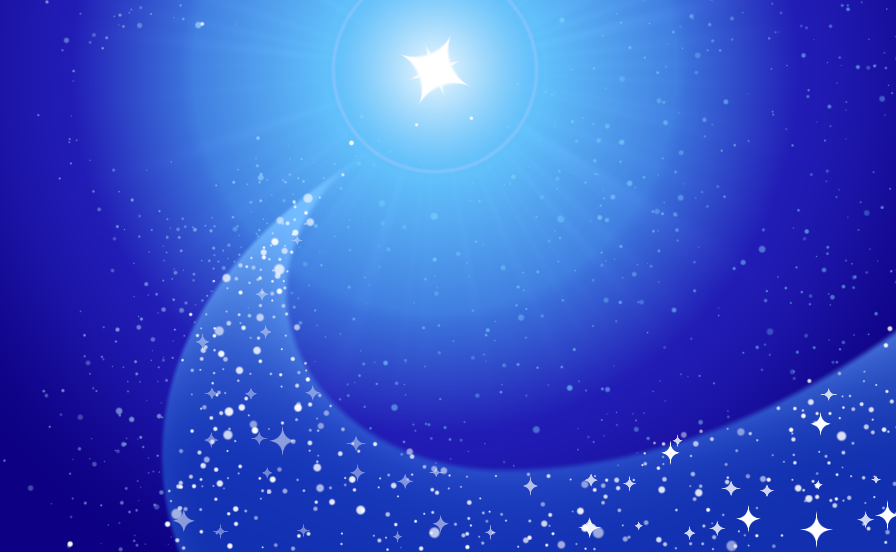
Reproduce this background procedurally as a Shadertoy shader.

```glsl
// A bright star in a ringed blue glow, trailing a curved tail of sparkles.
// The tail lies between a parabola and an ellipse that opens into a second
// parabola; dots and sparkles are jittered grid cells thinned by density.

// Positions and sizes, in units of the canvas height
const vec2 STAR = vec2(0.788, 0.873);
const float STAR_SIZE = 0.078;
const float STAR_TILT = 0.43;
const float RING_RADIUS = 0.184;
const float RING_WIDTH = 0.006;
const vec2 HOLLOW = vec2(0.911, 0.470);
const vec2 HOLLOW_SIZE = vec2(0.388, 0.318);
const float HOLLOW_RISE = 0.4956;
const vec2 OUTER_VERTEX = vec2(0.292, 0.174);
const vec2 TAIL_HEAD = vec2(0.50, 0.58);
const vec2 ARC_CENTER = vec2(0.32, 0.79);
const float ARC_RADIUS = 0.21;

// Colours
const vec3 NIGHT = vec3(0.05, 0.00, 0.51);
const vec3 ROYAL = vec3(0.13, 0.11, 0.71);
const vec3 AZURE = vec3(0.24, 0.47, 0.87);
const vec3 SKY = vec3(0.38, 0.75, 0.98);
const vec3 TAIL_LOW = vec3(0.07, 0.23, 0.73);
const vec3 TAIL_HIGH = vec3(0.45, 0.72, 0.98);
const vec3 SHEEN = vec3(0.20, 0.25, 0.18);
const vec3 RING_TINT = vec3(0.62, 0.78, 1.00);
const vec3 DOT_TINT = vec3(0.50, 0.85, 1.00);

// Kinds of scattered dots
const int IN_TAIL = 0;
const int IN_HOLLOW = 1;
const int IN_HALO = 2;

float fade(float from, float to, float x) { return 1.0 - smoothstep(from, to, x); }
float ramp(float from, float to, float x) { return clamp((x - from) / (to - from), 0.0, 1.0); }

vec3 hash3(vec2 p) {
    vec3 q = fract(vec3(p.xyx) * vec3(0.1031, 0.1030, 0.0973));
    q += dot(q, q.yxz + 33.33);
    return fract((q.xxy + q.yzz) * q.zyx);
}

float gradientNoise(vec2 p) {
    vec2 i = floor(p), f = p - i;
    vec2 u = f * f * f * (f * (f * 6.0 - 15.0) + 10.0);
    vec4 corner;
    for (int k = 0; k < 4; k++) {
        vec2 o = vec2(k & 1, k >> 1);
        corner[k] = dot(hash3(i + o + 40.0).xy * 2.0 - 1.0, f - o);
    }
    return mix(mix(corner.x, corner.y, u.x), mix(corner.z, corner.w, u.x), u.y);
}

// Distances into the tail from its outer (x) and inner (y) edges
vec2 tailEdges(vec2 p) {
    float h = p.y - OUTER_VERTEX.y, q = h * h;
    float outer = (p.x - OUTER_VERTEX.x - q * (1.0 + 0.75 * q)) / sqrt(1.0 + 4.0 * q);
    vec2 c = p - HOLLOW, n = c / HOLLOW_SIZE;
    float e = length(n);
    float inner = (e - 1.0) * e / max(length(n / HOLLOW_SIZE), 0.001);
    if (c.x > 0.0) {
        float slope = 2.0 * HOLLOW_RISE * c.x;
        inner = (HOLLOW_RISE * c.x * c.x - HOLLOW_SIZE.y - c.y) / sqrt(1.0 + slope * slope);
    }
    return vec2(outer, inner);
}

// Chance that a dot of the given kind exists at p
float density(vec2 p, int kind) {
    vec2 edge = tailEdges(p);
    float clump = 1.0 + 0.8 * gradientNoise(p * 7.0);
    if (kind == IN_TAIL) {
        vec2 h = (p - TAIL_HEAD) / vec2(0.14, 0.22);
        float inside = smoothstep(-0.02, 0.02, min(edge.x, edge.y));
        return inside * fade(0.64, 0.82, p.y) * (0.28 + 0.5 * exp(-dot(h, h))) * clump;
    }
    if (kind == IN_HOLLOW)
        return 0.28 * clump * fade(-0.01, 0.02, edge.y) * smoothstep(0.12, 0.3, distance(p, STAR));
    float halo = step(edge.x, 0.0) * exp(-edge.x * edge.x / 0.018) * fade(0.66, 0.8, p.y);
    float arc = fade(0.0, 0.06, abs(distance(p, ARC_CENTER) - ARC_RADIUS)) * fade(0.3, 0.45, p.x);
    return (0.42 * halo + 0.3 * arc) * clump;
}

// One soft dot per grid cell; returns its opacity
float dots(vec2 p, float cell, float radius, int kind, float seed) {
    vec2 id = floor(p / cell);
    vec3 rnd = hash3(id + seed), pick = hash3(id + seed + 71.0);
    float r = radius * mix(0.35, 1.0, rnd.z * rnd.z);
    vec2 center = id * cell + mix(vec2(radius), vec2(cell - radius), rnd.xy);
    float blur = 0.8 / iResolution.y + 0.15 * r;
    float body = fade(r - blur, r + blur, distance(p, center));
    return body * step(pick.x, density(center, kind)) * mix(0.45, 1.0, pick.y);
}

// Four concave points reaching out to size
float sparkle(vec2 p, float size, float power) {
    vec2 a = pow(abs(p) / size, vec2(power));
    return fade(0.85, 1.0, a.x + a.y);
}

float sparkles(vec2 p, float cell, float seed) {
    vec2 id = floor(p / cell);
    vec3 rnd = hash3(id + seed), pick = hash3(id + seed + 19.0);
    float size = cell * mix(0.15, 0.27, rnd.z);
    vec2 center = (id + mix(vec2(0.28), vec2(0.72), rnd.xy)) * cell;
    vec2 edge = tailEdges(center);
    float keep = step(0.0, min(edge.x, edge.y)) * step(center.y, 0.6) * step(pick.x, 0.55);
    float bright = mix(0.5, 1.0, smoothstep(0.6, 1.2, center.x));
    return keep * bright * sparkle(p - center, size, 0.5);
}

void mainImage(out vec4 fragColor, in vec2 fragCoord) {
    vec2 p = fragCoord / iResolution.y;
    vec2 s = p - STAR;
    float d = length(s);

    // Radial sky with faint rays
    vec3 col = mix(ROYAL, NIGHT, smoothstep(0.64, 1.05, d));
    col = mix(AZURE, col, ramp(0.44, 0.66, d));
    col = mix(SKY, col, ramp(0.20, 0.46, d));
    float rays = gradientNoise(s / max(d, 0.001) * 14.0);
    col += 0.05 * max(rays, 0.0) * fade(0.3, 0.8, d) * smoothstep(0.1, 0.3, d);

    // Tail with lit edges
    vec2 edge = tailEdges(p);
    float tail = smoothstep(-0.004, 0.008, edge.x) * smoothstep(-0.004, 0.012, edge.y);
    tail *= fade(0.58, 0.75, p.y);
    vec3 tailTint = mix(TAIL_LOW, TAIL_HIGH, smoothstep(0.12, 0.75, p.y));
    vec2 lit = exp(-max(edge, 0.0) / vec2(0.03, 0.06));
    col = mix(col, tailTint + SHEEN * (0.3 * lit.x + 0.5 * lit.y), 0.8 * tail);

    // Scattered dots, fine to coarse
    for (int i = 0; i < 3; i++) {
        float k = float(i), scale = 1.0 + 0.65 * k;
        float faint = dots(p, 0.027 * scale, 0.0028 * scale, IN_HOLLOW, 11.0 + 37.0 * k);
        float halo = dots(p, 0.020 * scale, 0.0026 * scale, IN_HALO, 23.0 + 37.0 * k);
        float bright = dots(p, 0.021 * scale, 0.0042 * scale, IN_TAIL, 5.0 + 37.0 * k);
        col = mix(col, DOT_TINT, 0.6 * faint);
        col = mix(col, mix(DOT_TINT, vec3(1.0), 0.4), 0.6 * halo);
        col = mix(col, vec3(1.0), bright);
    }
    col = mix(col, vec3(1.0), max(sparkles(p, 0.14, 3.0), 0.8 * sparkles(p, 0.085, 57.0)));

    // Ring, glow and star
    float ring = fade(0.0, RING_WIDTH, abs(d - RING_RADIUS));
    col = mix(col, RING_TINT, 0.5 * ring);
    col = mix(col, vec3(1.0), 0.9 * pow(1.0 - ramp(0.0, RING_RADIUS, d), 1.2));
    float c = cos(STAR_TILT), n = sin(STAR_TILT);
    vec2 t = mat2(c, n, -n, c) * s;
    vec2 diagonal = vec2(t.x + t.y, t.y - t.x) * 0.7071;
    float star = max(sparkle(t, STAR_SIZE, 0.6), 0.8 * sparkle(diagonal, 0.75 * STAR_SIZE, 0.55));
    col = mix(col, vec3(1.0), max(star, fade(0.015, 0.035, d)));

    fragColor = vec4(clamp(col, 0.0, 1.0), 1.0);
}
```
